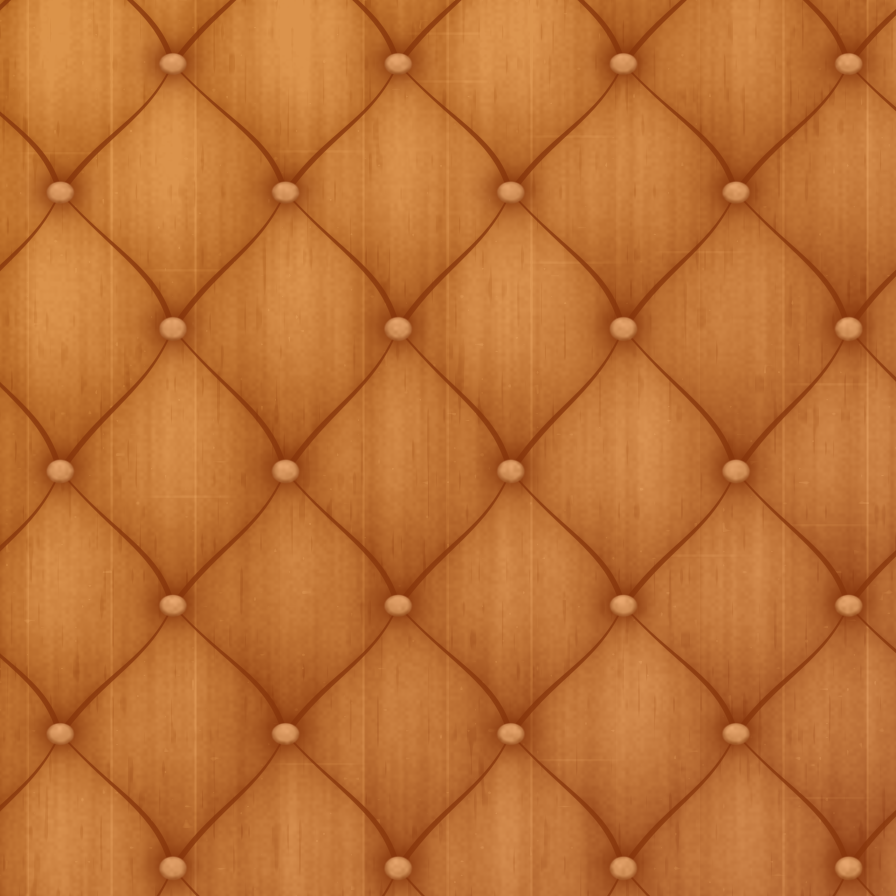
This pattern is drawn by a Shadertoy shader. Its source:

```glsl
// Button-tufted upholstery in warm tan with a vertical wood-like grain.
// A staggered lattice places the buttons; two families of curved creases join
// them, and each diamond between is shaded as a soft pillow over layered noise.

const float PI = 3.14159;
const vec2 HALF_CELL = vec2(0.1257, 0.1508);   // button spacing, half a period
const vec2 FIRST_BUTTON = vec2(0.193, 0.069);  // from the top left
const vec2 BUTTON_RADIUS = vec2(0.0153, 0.0126);
const float HALO_RADIUS = 0.027;
const vec2 CREASE_HALF_WIDTH = vec2(0.0007, 0.0028); // upper end, lower end
const vec2 BEND_FALLING = vec2(0.11, -0.04);   // bow and S-curve of each crease
const vec2 BEND_RISING = vec2(0.045, 0.04);
const float PANELS = 10.67;
const float PANEL_SHIFT = 0.67;

const vec3 DEEP = vec3(0.58, 0.26, 0.07);
const vec3 TAN = vec3(0.75, 0.45, 0.20);
const vec3 PALE = vec3(0.86, 0.58, 0.32);
const vec3 CREASE = vec3(0.54, 0.22, 0.05);
const vec3 HALO = vec3(0.52, 0.20, 0.04);
const vec3 BUTTON_RIM = vec3(0.62, 0.33, 0.14);
const vec3 BUTTON_FACE = vec3(0.82, 0.56, 0.34);

float hash(vec2 p) {
    return fract(sin(dot(p, vec2(127.1, 311.7))) * 43758.5453);
}

float noise(vec2 p) {
    vec2 i = floor(p), f = fract(p);
    f = f * f * (3.0 - 2.0 * f);
    vec2 e = vec2(0.0, 1.0);
    return mix(mix(hash(i), hash(i + e.yx), f.x),
               mix(hash(i + e), hash(i + e.yy), f.x), f.y);
}

// Signed offset to the nearest even integer
float wrapEven(float s) { return mod(s + 1.0, 2.0) - 1.0; }

float bend(vec2 k, float t) { return k.x * sin(PI * t) + k.y * sin(2.0 * PI * t); }

// Offset across a crease, turned into a distance square to its curve
float creaseDistance(float offset, float slope, vec2 k, float t) {
    float run = slope + PI * (k.x * cos(PI * t) + 2.0 * k.y * cos(2.0 * PI * t));
    float dxdy = run * HALF_CELL.x / HALF_CELL.y;
    return abs(offset) * HALF_CELL.x / sqrt(1.0 + dxdy * dxdy);
}

// Tone added by panels, bands, fibres, pores and specks
float grain(vec2 p) {
    float panel = p.x * PANELS + PANEL_SHIFT;
    float tone = 0.13 * (hash(vec2(floor(panel), 3.0)) - 0.5);
    tone += 0.17 * (noise(vec2(p.x * 32.0, p.y * 0.8)) - 0.5);
    tone += 0.12 * (noise(vec2(p.x * 85.0, p.y * 2.0 + 9.0)) - 0.5);
    tone += 0.10 * (noise(vec2(p.x * 210.0, p.y * 8.0)) - 0.5);
    tone += 0.11 * (noise(p * 240.0) - 0.5);
    tone -= 0.13 * smoothstep(0.80, 0.95, noise(vec2(p.x * 230.0, p.y * 28.0 + 5.0)));
    tone += 0.16 * smoothstep(0.93, 0.99, noise(p * 130.0 + 40.0));
    // Pale seams on some panel edges
    float seam = abs(panel - round(panel)) / PANELS;
    float visible = step(0.45, hash(vec2(round(panel), 8.0)));
    tone += 0.15 * visible * (1.0 - smoothstep(0.0004, 0.0022, seam));
    // Short level scratches, one at most in each tile
    vec2 tile = p * vec2(7.0, 15.0), id = floor(tile), q = fract(tile);
    float height = 0.2 + 0.6 * hash(id + 2.0);
    float scratch = 1.0 - smoothstep(0.008, 0.03, abs(q.y - height));
    float span = smoothstep(0.05, 0.3, q.x) * (1.0 - smoothstep(0.6, 0.95, q.x));
    return tone + 0.10 * scratch * span * step(0.88, hash(id));
}

void mainImage(out vec4 fragColor, in vec2 fragCoord) {
    vec2 p = fragCoord / iResolution.y;
    float aa = 1.0 / iResolution.y;

    // Lattice coordinates, v downward, with a slight drift between rows
    vec2 g = (vec2(p.x, 1.0 - p.y) - FIRST_BUTTON) / HALF_CELL;
    g.y += 0.039 * sin(2.0 * PI * (g.y - 0.3) / 4.2);
    float t = fract(g.y);

    // Creases
    float falling = g.x - g.y - bend(BEND_FALLING, t);
    float rising = g.x + g.y - bend(BEND_RISING, t);
    float d = min(creaseDistance(wrapEven(falling), 1.0, BEND_FALLING, t),
                  creaseDistance(wrapEven(rising), -1.0, BEND_RISING, t));
    float halfWidth = mix(CREASE_HALF_WIDTH.x, CREASE_HALF_WIDTH.y, smoothstep(0.0, 0.85, t));
    float line = 1.0 - smoothstep(halfWidth - 0.5 * aa, halfWidth + aa, d);

    // Pillow: coordinates about the middle of each diamond
    float a = mod(falling, 2.0) - 1.0, b = mod(rising, 2.0) - 1.0;
    vec2 local = 0.5 * vec2(a + b, b - a);
    vec2 glow = (local + vec2(0.03, 0.22)) / vec2(0.48, 0.58);
    float tone = 0.57 + 0.27 * exp(-dot(glow, glow));
    tone -= 0.13 * smoothstep(0.0, 0.9, local.y);
    tone -= mix(0.12, 0.24, t) * exp(-d / 0.011);
    tone += 0.16 * (p.y - 0.5) - 0.10 * (p.x - 0.5);
    tone += 0.14 * (noise(p * 4.0 + 7.0) - 0.5) + grain(p);
    vec3 color = mix(DEEP, TAN, clamp(tone / 0.6, 0.0, 1.0));
    color = mix(color, PALE, clamp((tone - 0.6) / 0.4, 0.0, 1.0));

    // Golden toward the top left, rosier toward the lower right
    color += vec3(0.0, 0.004, 0.035) * (p.x - p.y);
    color = mix(color, CREASE, 0.82 * line);

    // Buttons and the dark hollows they sit in
    float m = wrapEven(g.x - g.y), n = wrapEven(g.x + g.y);
    vec2 offset = 0.5 * vec2(m + n, n - m) * HALF_CELL;
    float r = length((offset + vec2(0.0, 0.002)) * vec2(1.0, 1.1)) / HALO_RADIUS;
    color = mix(color, HALO, 0.85 * exp(-r * r));
    vec2 q = offset / BUTTON_RADIUS;
    float radius = length(q);
    float dome = 1.0 - smoothstep(0.62, 1.05, radius + 0.10 * q.y);
    vec3 face = mix(BUTTON_RIM, BUTTON_FACE, 0.25 + 0.75 * dome);
    face += 0.05 * exp(-4.0 * dot(q + vec2(0.1, 0.4), q + vec2(0.1, 0.4)));
    face += 0.06 * (noise(p * 240.0) - 0.5) - 0.03 * q.y;
    float edge = aa / BUTTON_RADIUS.y;
    color = mix(color, face, 1.0 - smoothstep(1.0 - edge, 1.0 + edge, radius));

    fragColor = vec4(clamp(color, 0.0, 1.0), 1.0);
}
```
